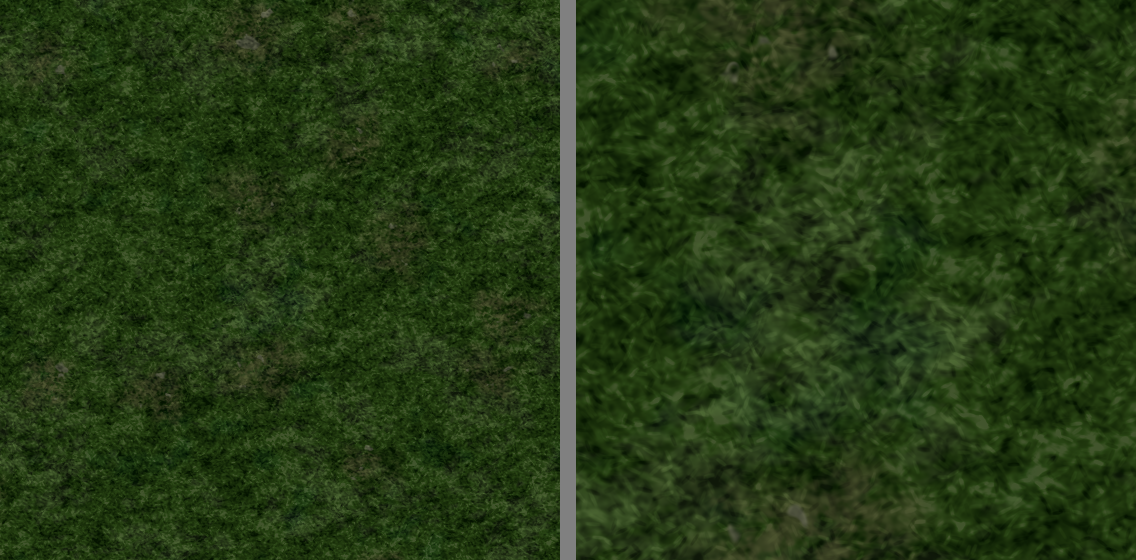
Left: the whole. Right: its middle third, enlarged.
This texture is drawn by a Shadertoy shader. Its source:

```glsl
const vec3 DEEP_SHADE = vec3(0.035, 0.10, 0.008);
const vec3 DARK_GRASS = vec3(0.08, 0.16, 0.03);
const vec3 MID_GRASS = vec3(0.12, 0.21, 0.05);
const vec3 LIT_GRASS = vec3(0.16, 0.27, 0.08);
const vec3 PALE_TIP = vec3(0.26, 0.335, 0.175);
const vec3 DRY_GRASS = vec3(0.175, 0.24, 0.115);
const vec3 SOIL = vec3(0.20, 0.21, 0.12);
const vec3 STONE = vec3(0.38, 0.39, 0.31);

vec2 hash22(vec2 p) {
    vec3 q = fract(p.xyx * vec3(0.1031, 0.1030, 0.0973));
    q += dot(q, q.yzx + 33.33);
    return fract((q.xx + q.yz) * q.zy);
}

float noise(vec2 p) {
    vec2 i = floor(p), f = fract(p);
    f = f * f * (3.0 - 2.0 * f);
    vec2 e = vec2(0.0, 1.0);
    float low = mix(hash22(i).x, hash22(i + e.yx).x, f.x);
    float high = mix(hash22(i + e).x, hash22(i + e.yy).x, f.x);
    return mix(low, high, f.y) - 0.5;
}

mat2 rotation(float a) {
    float c = cos(a), s = sin(a);
    return mat2(c, s, -s, c);
}

float fbm(vec2 p) {
    float sum = 0.0, amp = 0.6;
    for (int i = 0; i < 3; i++) {
        sum += amp * noise(p);
        p = rotation(0.65) * p * 2.03 + 17.3;
        amp *= 0.6;
    }
    return sum;
}

// Short tapered strokes, one per cell, mostly leaning sideways
float blades(vec2 uv, float cells, float seed) {
    vec2 p = uv * cells, id = floor(p);
    float light = 0.0;
    for (int y = -1; y <= 1; y++)
    for (int x = -1; x <= 1; x++) {
        vec2 cell = id + vec2(x, y);
        vec2 spot = hash22(cell + seed);
        vec2 look = hash22(cell + seed + 71.7);
        vec2 d = rotation((look.x - 0.5) * 2.6) * (p - cell - spot);
        float along = abs(d.x) / 0.8;
        float width = 0.22 * (1.0 - 0.4 * along);
        float stroke = smoothstep(width + 0.1, width - 0.1, abs(d.y));
        stroke *= smoothstep(1.0, 0.6, along);
        light += stroke * (look.y - 0.48);
    }
    return light;
}

// x: soil cover, y: stone cover, z: stone shade
vec3 barePatches(vec2 uv, float cells) {
    vec2 p = uv * cells, id = floor(p);
    vec2 wobble = vec2(fbm(uv * 24.0), fbm(uv * 24.0 + 40.0));
    vec2 chip = vec2(noise(uv * 110.0), noise(uv * 110.0 + 9.0));
    vec3 cover = vec3(0.0);
    for (int y = -1; y <= 1; y++)
    for (int x = -1; x <= 1; x++) {
        vec2 cell = id + vec2(x, y);
        vec2 center = cell + 0.15 + 0.7 * hash22(cell + 5.0);
        vec2 kind = hash22(cell + 23.0);
        float present = step(0.28, kind.x);
        vec2 d = p - center + wobble * 0.45;
        float radius = mix(0.24, 0.46, kind.y);
        float soil = smoothstep(radius, radius * 0.2, length(d * vec2(0.85, 1.0)));
        cover.x = max(cover.x, soil * present);
        for (int k = 0; k < 3; k++) {
            vec2 r = hash22(cell * 3.7 + float(k) * 13.1 + 51.0);
            vec2 q = p - center - (r - 0.5) * 0.36 + chip * 0.06;
            float size = mix(0.01, 0.042, r.x * r.y);
            size += 0.06 * step(0.86, kind.y) * step(float(k), 0.5);
            float rock = smoothstep(size + 0.012, size - 0.01, length(q * vec2(0.8, 1.1)));
            cover.y = max(cover.y, rock * present);
            cover.z += rock * q.y / size;
        }
    }
    return cover;
}

vec3 grassRamp(float t) {
    float s = clamp(t, -0.1, 1.0) * 4.0;
    vec3 c = mix(DEEP_SHADE, DARK_GRASS, clamp(s, -0.4, 1.0));
    c = mix(c, MID_GRASS, clamp(s - 1.0, 0.0, 1.0));
    c = mix(c, LIT_GRASS, clamp(s - 2.0, 0.0, 1.0));
    return mix(c, PALE_TIP, clamp(s - 3.0, 0.0, 1.0));
}

void mainImage(out vec4 fragColor, in vec2 fragCoord) {
    vec2 uv = fragCoord / iResolution.y;
    vec2 warped = uv + 0.008 * vec2(noise(uv * 31.0), noise(uv * 31.0 + 31.0));
    vec2 lying = rotation(-0.15) * warped * vec2(0.75, 1.2);

    // Clumps, tufts and fine leaf grain
    float clumps = fbm(lying * 30.0);
    float tufts = fbm(lying * 85.0 + 11.0);
    float grain = noise(rotation(0.5) * uv * vec2(250.0, 310.0));
    float leaf = blades(warped, 105.0, 3.0) + blades(warped, 175.0, 47.0);
    float tone = 0.5 + 0.62 * clumps + 0.72 * tufts + 0.55 * grain + 0.5 * leaf;
    vec3 color = grassRamp(tone);

    // Dry tufts and faint bluish drifts
    float dry = smoothstep(0.0, 0.26, 0.8 * fbm(uv * 11.0 + 60.0) + 0.6 * fbm(lying * 70.0 + 5.0));
    color = mix(color, DRY_GRASS * (0.42 + 1.15 * clamp(tone, 0.0, 1.2)), dry * 0.75);
    float cool = smoothstep(0.12, 0.4, fbm(uv * 17.0 + 90.0));
    color += cool * vec3(-0.015, 0.0, 0.01);

    // Worn ground and stones
    vec3 bare = barePatches(uv, 5.0);
    float soil = bare.x * smoothstep(-0.35, 0.2, tufts + 0.5 * grain);
    color = mix(color, SOIL * (0.55 + 0.9 * clamp(tone, 0.0, 1.2)), soil * 0.8);
    float shade = 0.88 + 0.12 * clamp(bare.z, -1.0, 1.0) + 0.5 * tufts + 0.35 * grain;
    color = mix(color, STONE * shade, bare.y * 0.8);

    fragColor = vec4(clamp(color, 0.0, 1.0), 1.0);
}
```
